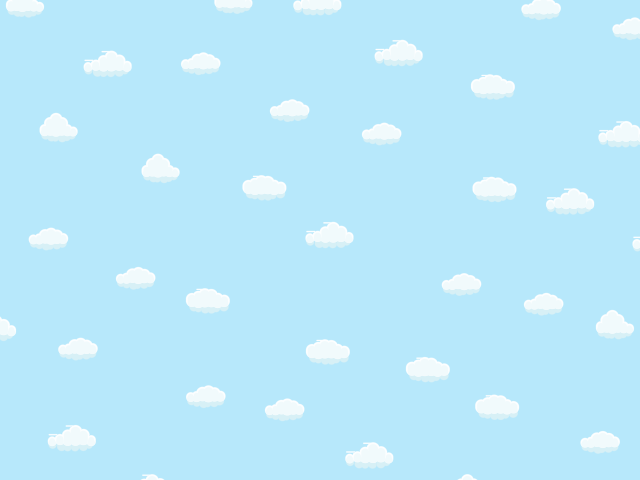
Write a Shadertoy shader that draws this pattern.

```glsl
// Small flat-shaded clouds scattered over a pale blue sky.
// A tilted jittered grid holds one cloud per cell; each cloud is a union of
// rounded columns with a white rim on top and a row of shaded lumps below.

vec3 hash3(vec2 cell) {
    vec3 p = fract(cell.xyx * vec3(0.1031, 0.1030, 0.0973));
    p += dot(p, p.yxz + 33.33);
    return fract((p.xxy + p.yzz) * p.zyx);
}

// Tapered horizontal wisp of half-length 0.2
float wisp(vec2 q) {
    q.x -= clamp(q.x, -0.2, 0.2);
    return length(q) - 0.035;
}

// Distances to the lit body (x) and the shaded underside (y);
// shape = half-width, top height, peak position, peak spread
vec2 cloud(vec2 q, vec4 shape, float kind) {
    float body = 1e3, shade = 1e3;
    for (int i = 0; i < 6; i++) {
        float t = float(i) / 2.5 - 1.0;
        float x = t * (shape.x - 0.25);
        float k = (x - shape.z) / shape.w;
        float peak = exp(-k * k);
        float wobble = sin(float(i) * 2.4 + kind * 1.7);

        // Rounded column reaching up to the outline
        float r = 0.25 + 0.11 * peak + 0.02 * wobble;
        float top = mix(0.25, shape.y, peak) + 0.03 * wobble;
        float base = r - 0.25 + 0.03 * wobble;
        float y = clamp(q.y, base, max(top - r, base));
        body = min(body, length(q - vec2(x, y)) - r);

        // Lump of the underside, lowest in the middle
        vec2 lump = vec2(x * 0.93 + 0.05 * wobble, -0.21 - 0.13 * (1.0 - t * t));
        shade = min(shade, length(q - lump) - 0.23 - 0.02 * wobble);
    }
    // Wind-blown wisps on the left of every second kind
    if (mod(kind, 2.0) > 0.5) {
        body = min(body, wisp(q - vec2(shape.z - 0.28, shape.y - 0.06)));
        body = min(body, wisp(q - vec2(0.3 - shape.x, 0.32)));
    }
    return vec2(body, shade);
}

void mainImage(out vec4 fragColor, in vec2 fragCoord) {
    const float cellSize = 0.204;
    const float cloudSize = 0.0394;
    const vec4 shapes[4] = vec4[4](
        vec4(1.00, 1.00, -0.15, 0.45),   // tall
        vec4(1.10, 0.76, -0.10, 0.85),   // broad
        vec4(1.03, 0.64,  0.15, 0.48),   // flat
        vec4(1.28, 0.84,  0.20, 0.58));  // long

    // Tilted grid; the clouds themselves stay upright
    vec2 uv = fragCoord / iResolution.y;
    mat2 tilt = mat2(cos(0.36), sin(0.36), -sin(0.36), cos(0.36));
    vec2 grid = tilt * uv / cellSize;
    vec2 cell = floor(grid);
    vec3 rnd = hash3(cell + 17.0);
    vec2 center = cell + 0.5 + (rnd.xy - 0.5) * 0.46;
    vec2 q = (grid - center) * tilt * cellSize / cloudSize;

    float kind = floor(rnd.z * 3.999);
    vec2 d = cloud(q, shapes[int(kind)], kind);
    float soft = 0.75 / (iResolution.y * cloudSize);

    // Sky, underside, bright rim, then body inset from the upper edge
    float rim = 0.095 * smoothstep(-0.2, 0.1, q.y);
    vec3 col = vec3(0.718, 0.910, 0.984);
    col = mix(col, vec3(0.842, 0.940, 0.965), smoothstep(soft, -soft, d.y));
    col = mix(col, vec3(0.992, 0.998, 1.0), smoothstep(soft, -soft, d.x));
    col = mix(col, vec3(0.945, 0.980, 0.988), smoothstep(soft, -soft, d.x + rim));
    fragColor = vec4(col, 1.0);
}
```
